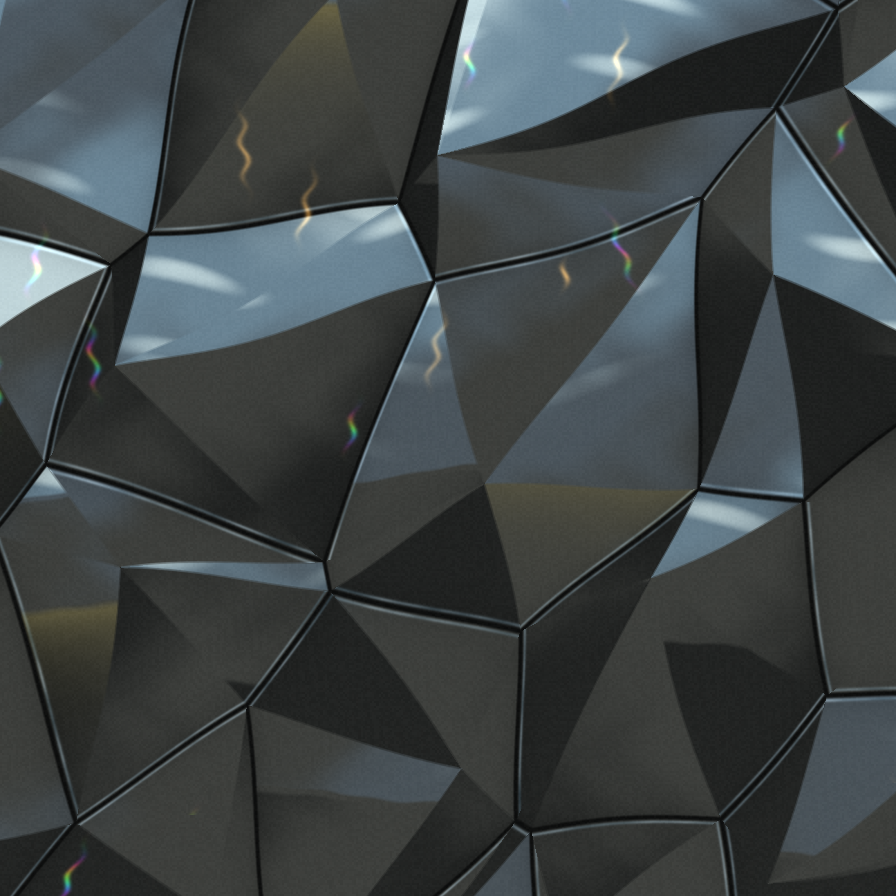
Reproduce this texture procedurally as a WebGL 1 fragment shader.

```glsl
precision highp float;
uniform vec2 u_resolution;

#define CELLS vec2(3.5, 2.9)
#define LEAN 0.3
#define JITTER 0.85
#define APEX_SHIFT 0.85
#define BEND 0.007
#define SEAM_WIDTH 0.0022
#define RIDGE_SOFTNESS 0.0016
#define GLINT_CHANCE 0.22
#define GRAIN 0.022

const vec3 SHADOW = vec3(0.105, 0.112, 0.110);
const vec3 GREY = vec3(0.240, 0.247, 0.235);
const vec3 STEEL = vec3(0.300, 0.345, 0.380);
const vec3 SKY = vec3(0.430, 0.540, 0.610);
const vec3 WHITE = vec3(0.800, 0.890, 0.910);
const vec3 GOLD = vec3(0.450, 0.420, 0.270);

float hash(vec2 p) {
  return fract(sin(dot(p, vec2(127.1, 311.7))) * 43758.55);
}

vec2 hash2(vec2 p) {
  return vec2(hash(p), hash(p + 41.3));
}

vec2 siteOf(vec2 id) {
  return id + 0.5 + JITTER * (hash2(id) - 0.5);
}

// Leaning cell grid with slightly bowed lines
vec2 toGrid(vec2 p) {
  p += BEND * vec2(sin(p.y * 13.0 + 2.0 * sin(p.x * 5.0)), sin(p.x * 15.0 + p.y * 6.0));
  return vec2(p.x - LEAN * p.y, p.y) * CELLS;
}

float mottle(vec2 p) {
  return (sin(p.x * 17.0 + 3.0 * sin(p.y * 11.0)) + sin(p.y * 29.0 - p.x * 21.0)
    + 0.6 * sin(p.x * 61.0 + 2.0 * sin(p.y * 47.0))) / 2.6;
}

// Glossy facet: tone ramp, mirrored horizon, white streaks
vec3 shadeFacet(vec2 p, vec2 fromApex, vec2 slope, vec2 seed) {
  float r = hash(seed);
  float turn = 6.283 * hash(seed + 7.1);
  float tone = 0.48 + 0.8 * (r - 0.5) + 0.12 * normalize(slope).y + 0.2 * (p.y - 0.5);
  tone += 0.28 * dot(fromApex, vec2(cos(turn), sin(turn))) + 0.05 * mottle(p + r);

  float horizon = fromApex.y + 0.7 * (hash(seed + 3.7) - 0.4) + 0.012 * mottle(p * 1.6);
  float above = smoothstep(-0.018, 0.018, horizon);
  float mirrored = step(0.55, hash(seed + 5.9));
  tone += mirrored * mix(-0.14, 0.14, above);

  vec3 col = mix(SHADOW, GREY, smoothstep(0.27, 0.50, tone));
  col = mix(col, STEEL, smoothstep(0.60, 0.75, tone));
  col = mix(col, SKY, smoothstep(0.79, 0.93, tone));
  col = mix(col, WHITE, smoothstep(0.97, 1.20, tone));

  float goldGlow = mirrored * step(0.5, hash(seed + 9.2)) * (1.0 - above) * exp(7.0 * min(horizon, 0.0));
  col = mix(col, GOLD, 0.85 * goldGlow);

  float streak = sin(p.y * 70.0 + 3.0 * sin(p.x * 9.0 + r * 6.0) + r * 20.0) * sin(p.x * 13.0 + r * 9.0);
  col = mix(col, WHITE, smoothstep(0.45, 1.0, streak) * smoothstep(0.76, 0.98, tone));
  return mix(col, GREY, 0.25 * (1.0 - p.y));
}

// Sparse slanted sparks, amber to iridescent
vec3 glints(vec2 p) {
  vec3 sum = vec3(0.0);
  vec2 base = floor(p * 9.0);
  for (int j = -1; j <= 1; j++)
  for (int i = -1; i <= 1; i++) {
    vec2 id = base + vec2(float(i), float(j));
    vec2 d = p - (id + hash2(id + 17.0)) / 9.0;
    float lean = 0.9 * (hash(id + 2.0) - 0.4);
    d.x += 0.004 * sin(d.y * 160.0) - lean * d.y;
    d /= vec2(0.0035, 0.008 + 0.022 * hash(id + 5.0));
    float lit = step(hash(id + 8.0), GLINT_CHANCE * (0.3 + p.y));
    vec3 rainbow = 0.4 + 0.3 * cos(6.283 * (hash(id + 3.0) + p.y * 25.0) + vec3(0.0, 2.1, 4.2));
    vec3 tint = mix(vec3(0.62, 0.43, 0.18), rainbow, step(0.55, hash(id + 6.0)));
    sum += lit * tint * exp(-dot(d, d)) * (0.7 + 0.3 * mottle(p * 4.0));
  }
  return sum;
}

void main() {
  vec2 p = gl_FragCoord.xy / u_resolution.y;
  vec2 g = toGrid(p);

  // Nearest site owns the pyramid
  vec2 id = vec2(0.0);
  float nearest = 1e3;
  for (int j = -2; j <= 2; j++)
  for (int i = -2; i <= 2; i++) {
    vec2 cell = floor(g) + vec2(float(i), float(j));
    float d = distance(g, siteOf(cell));
    if (d < nearest) { nearest = d; id = cell; }
  }
  vec2 site = siteOf(id);

  // Push the apex off centre, staying inside the cell
  float angle = 6.283 * hash(id + 23.0);
  vec2 heading = vec2(cos(angle), sin(angle));
  float reach = 1e3;
  for (int j = -2; j <= 2; j++)
  for (int i = -2; i <= 2; i++) {
    if (i == 0 && j == 0) continue;
    vec2 gap = siteOf(id + vec2(float(i), float(j))) - site;
    float along = dot(heading, normalize(gap));
    if (along > 0.001) reach = min(reach, 0.5 * length(gap) / along);
  }
  vec2 apex = site + heading * reach * APEX_SHIFT * (0.4 + 0.6 * hash(id + 31.0));

  // Two steepest pyramid sides at this point
  float first = -1e3, second = -1e3;
  vec2 slopeA = vec2(1.0), slopeB = vec2(1.0), seedA = id, seedB = id;
  for (int j = -2; j <= 2; j++)
  for (int i = -2; i <= 2; i++) {
    if (i == 0 && j == 0) continue;
    vec2 other = id + vec2(float(i), float(j));
    vec2 gap = siteOf(other) - site;
    vec2 n = normalize(gap);
    vec2 slope = n / (0.5 * length(gap) - dot(apex - site, n));
    float height = dot(g - apex, slope);
    vec2 seed = id * 1.7 + other * 3.1;
    if (height > first) {
      second = first; slopeB = slopeA; seedB = seedA;
      first = height; slopeA = slope; seedA = seed;
    } else if (height > second) {
      second = height; slopeB = slope; seedB = seed;
    }
  }
  float unit = 0.5 * (CELLS.x + CELLS.y);
  float ridge = (first - second) / (length(slopeA - slopeB) * unit + 1e-4);
  float seam = (1.0 - first) / (length(slopeA) * unit);

  // Facets, joined softly along ridges
  float soft = max(RIDGE_SOFTNESS, 0.8 / u_resolution.y);
  vec3 colA = shadeFacet(p, g - apex, slopeA, seedA);
  vec3 colB = shadeFacet(p, g - apex, slopeB, seedB);
  vec3 col = mix(colB, colA, 0.5 + 0.5 * smoothstep(0.0, soft, ridge));

  // Dark seams with a broken bright rim
  float rimOffset = (seam - 2.2 * SEAM_WIDTH) / 0.0017;
  float rim = exp(-rimOffset * rimOffset) * step(0.45, hash(seedA + 12.0));
  col += rim * (0.4 * SKY + 0.12 * mottle(p * 2.3));
  col *= 1.0 - 0.15 * exp(-seam * 70.0);
  col = mix(SHADOW * 0.5, col, smoothstep(SEAM_WIDTH - soft, SEAM_WIDTH + soft, seam));

  col += glints(p) + GRAIN * (hash(floor(p * 400.0)) - 0.5);
  gl_FragColor = vec4(clamp(col, 0.0, 1.0), 1.0);
}
```
